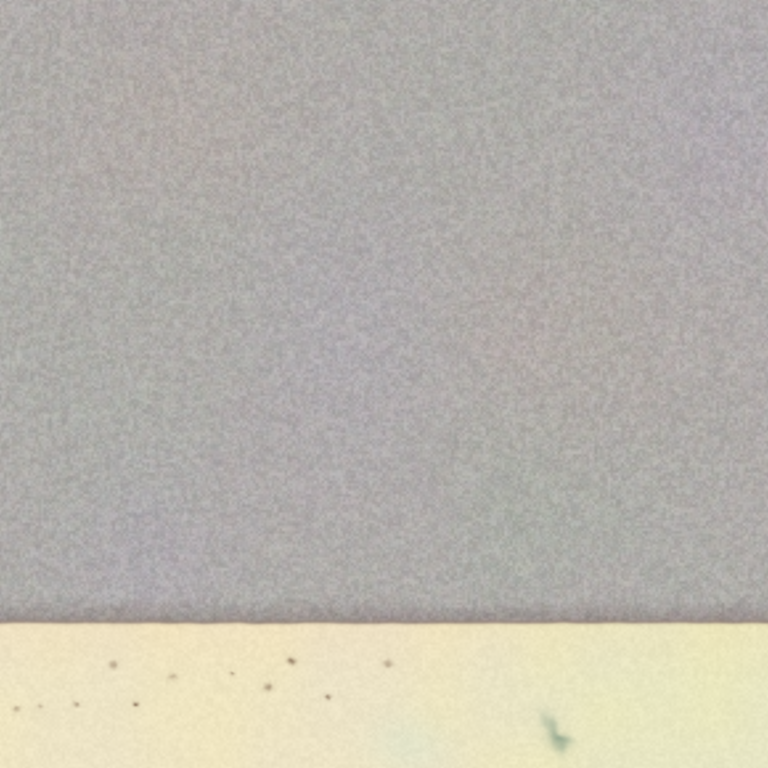
Give the GLSL for this texture, as a WebGL 2 fragment shader.

```glsl
#version 300 es
precision highp float;
// Grainy grey plaster above a dark-edged cream strip with faint specks.

uniform vec2 u_resolution;
out vec4 fragColor;

const float EDGE_Y = 0.189;
const vec3 GREY = vec3(0.686, 0.674, 0.662);
const vec3 SHADOW = vec3(0.605, 0.575, 0.565);
const vec3 CREAM = vec3(0.932, 0.895, 0.768);
const vec3 BROWN = vec3(0.50, 0.40, 0.31);
const vec3 TEAL = vec3(0.53, 0.62, 0.53);

float hash(vec2 p) {
    uvec2 q = uvec2(ivec2(floor(p)) + 4096);
    uint h = q.x * 73856093u ^ q.y * 19349663u;
    h = (h ^ (h >> 15)) * 2246822519u;
    h = (h ^ (h >> 13)) * 3266489917u;
    return float((h ^ (h >> 16)) >> 8) / 16777216.0;
}

// Value noise in the range -1 to 1
float noise(vec2 p) {
    vec2 i = floor(p), f = fract(p);
    f = f * f * (3.0 - 2.0 * f);
    float low = mix(hash(i), hash(i + vec2(1, 0)), f.x);
    float high = mix(hash(i + vec2(0, 1)), hash(i + vec2(1, 1)), f.x);
    return 2.0 * mix(low, high, f.y) - 1.0;
}

// Soft elliptical spot: 1 at the centre, fading outwards
float glow(vec2 p, vec2 centre, vec2 radius) {
    vec2 d = (p - centre) / radius;
    return exp(-dot(d, d));
}

// Fine grain built from two scales
float grain(vec2 p) {
    return 0.6 * noise(p * 170.0) + 0.65 * noise(p * 290.0 + 37.0);
}

// Broad drifts of lilac, green and rose
vec3 tint(vec2 p) {
    float lilac = glow(p, vec2(0.45, 0.56), vec2(0.12, 0.20))
                + glow(p, vec2(0.19, 0.27), vec2(0.12, 0.13))
                + glow(p, vec2(0.94, 0.84), vec2(0.13, 0.18));
    float green = glow(p, vec2(0.10, 0.52), vec2(0.18, 0.17))
                + glow(p, vec2(0.74, 0.32), vec2(0.24, 0.12));
    float rose = glow(p, vec2(0.74, 0.56), vec2(0.16, 0.14))
               + glow(p, vec2(0.24, 0.84), vec2(0.15, 0.12));
    float drift = noise(p * 9.0 + 5.0);
    return vec3(0.002, -0.006, 0.022) * lilac
         + vec3(-0.010, 0.006, -0.004) * green
         + vec3(0.014, -0.003, -0.004) * rose
         + vec3(0.006, -0.003, 0.004) * drift;
}

vec3 plaster(vec2 p) {
    float band = 1.0 - smoothstep(0.0, 0.036, p.y - EDGE_Y + 0.004 * noise(p * 60.0));
    vec3 colour = mix(GREY + tint(p), SHADOW, band);
    vec3 chroma = vec3(noise(p * 110.0 + 11.0), noise(p * 95.0 + 53.0), noise(p * 100.0 + 91.0));
    return colour + 0.048 * grain(p) + 0.009 * chroma;
}

// Small brown specks scattered over the left part of the strip
float specks(vec2 p) {
    float cover = 0.0;
    for (int i = 0; i < 11; i++) {
        float k = float(i);
        vec2 centre = vec2(0.02 + 0.53 * fract(0.618 * k + 0.06),
                           0.02 + 0.145 * sqrt(hash(vec2(k, 7.0))));
        float size = mix(0.003, 0.006, hash(vec2(k, 19.0)));
        float strength = mix(0.25, 0.75, hash(vec2(k, 31.0)));
        vec2 warp = 0.0015 * vec2(noise(p * 180.0), noise(p * 180.0 + 23.0));
        cover = max(cover, strength * glow(p + warp, centre, vec2(size, size * 0.85)));
    }
    return cover;
}

vec3 strip(vec2 p) {
    vec3 colour = CREAM;
    colour += vec3(-0.020, 0.010, -0.012) * smoothstep(0.45, 0.85, p.x);
    colour += vec3(0.008, -0.008, -0.012) * smoothstep(0.10, EDGE_Y, p.y);
    colour += vec3(-0.035, 0.002, 0.020) * glow(p, vec2(0.53, 0.03), vec2(0.05, 0.04));
    colour += vec3(0.008, 0.006, -0.014) * noise(p * 14.0 + 3.0);
    colour += 0.020 * grain(p);
    colour = mix(colour, BROWN, specks(p));

    // Leaning blue-green smudge
    vec2 q = p + vec2(0.35 * (p.y - 0.043), 0.0) + 0.004 * vec2(noise(p * 85.0), noise(p * 85.0 + 17.0));
    float smudge = 0.55 * glow(q, vec2(0.722, 0.045), vec2(0.010, 0.024))
                 + 0.40 * glow(q, vec2(0.730, 0.035), vec2(0.013, 0.009));
    return mix(colour, TEAL, min(smudge, 0.85));
}

void main() {
    vec2 p = gl_FragCoord.xy / u_resolution;
    float height = p.y - EDGE_Y + 0.0008 * noise(vec2(p.x * 45.0, 2.0));
    float softness = max(0.0025, 1.0 / u_resolution.y);
    vec3 colour = mix(strip(p), plaster(p), smoothstep(-softness, softness, height));

    // Warm seam where the two surfaces meet
    float seam = exp(-pow((height - 0.001) / 0.0035, 2.0));
    colour = mix(colour, vec3(0.60, 0.52, 0.46), 0.5 * seam);
    fragColor = vec4(clamp(colour, 0.0, 1.0), 1.0);
}
```
